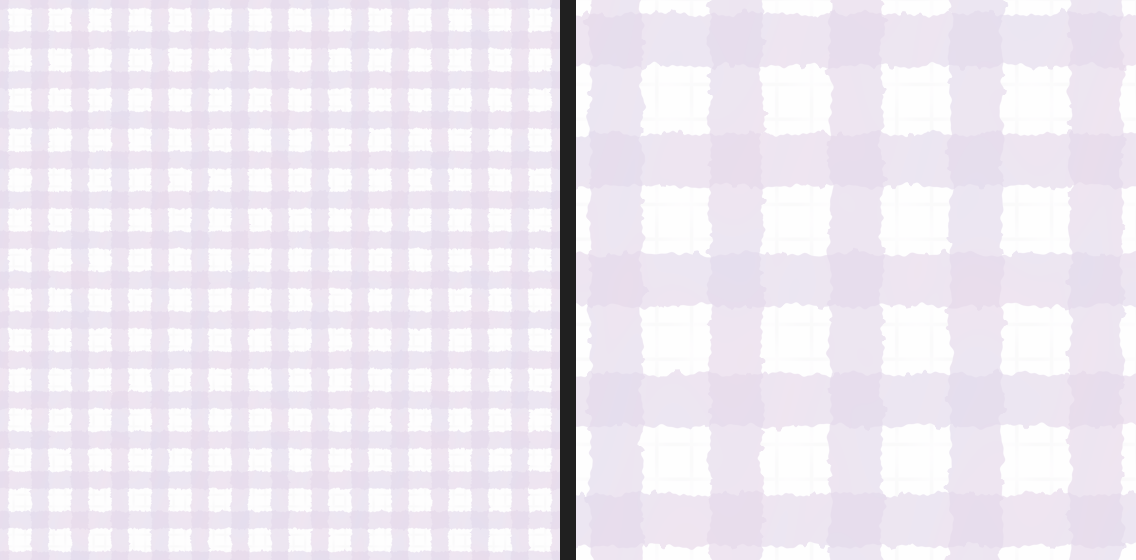
Left, the full canvas; right, a detail of the centre.
Write a WebGL 2 fragment shader that draws this pattern.

```glsl
#version 300 es
precision highp float;

uniform vec2 u_resolution;
out vec4 fragColor;

const float TAU = 6.2831853;
const float REPEATS = 14.0;
const float HALF_WIDTH = 0.216;   // in cells
const vec3 PAPER = vec3(0.996, 0.995, 0.997);
const vec3 WASH = vec3(0.930, 0.900, 0.946);
const vec3 OVERLAP = vec3(0.906, 0.868, 0.929);
const vec3 PINK_SHIFT = vec3(0.007, -0.002, -0.003);

float hash(float n) {
    return fract(sin(n * 12.9898 + 4.1) * 437.585);
}

// Ragged edge offset; whole frequencies make it wrap over t = 0..1.
float raggedEdge(float t, float seed) {
    float sum = 0.0;
    float amplitude = 0.012;
    for (int i = 0; i < 5; i++) {
        float key = seed * 7.0 + float(i) * 31.0;
        float frequency = floor(mix(16.0, 28.0, hash(key)) * pow(1.7, float(i)));
        sum += amplitude * sin(TAU * (frequency * t + hash(key + 3.0)));
        amplitude *= 0.78;
    }
    // Small torn nicks
    float nick = sin(TAU * (37.0 * t + hash(seed + 9.0)))
               * sin(TAU * (58.0 * t + hash(seed + 17.0)));
    return sum + 0.026 * smoothstep(0.6, 0.9, nick);
}

// Coverage of one family of painted stripes, centred on whole cells.
float stripes(float across, float along, float seed, float blur) {
    float cell = across * REPEATS;
    float nearest = floor(cell + 0.5);
    float offset = cell - nearest;
    float id = mod(nearest, REPEATS) * 2.0 + step(0.0, offset);
    float edge = HALF_WIDTH + raggedEdge(along, id + seed);
    return smoothstep(-blur, blur, edge - abs(offset));
}

// Faint, broken guide lines at two places in each cell.
float hairlines(float across, float along, float blur) {
    float cell = fract(across * REPEATS);
    float distanceToLine = min(abs(cell - 0.34), abs(cell - 0.63));
    float line = 1.0 - smoothstep(0.008, 0.008 + 2.0 * blur, distanceToLine);
    float fade = 0.65 + 0.35 * sin(TAU * (23.0 * along + 3.0 * across));
    return line * fade;
}

// Soft wrapping mottling, about -1..1.
float mottle(vec2 p) {
    float broad = sin(TAU * (5.0 * p.x + 3.0 * p.y) + 2.0 * sin(TAU * 4.0 * p.y));
    float fine = sin(TAU * (13.0 * p.x - 9.0 * p.y) + 2.0 * sin(TAU * 11.0 * p.x));
    return 0.55 * broad + 0.45 * fine;
}

void main() {
    vec2 uv = gl_FragCoord.xy / u_resolution;
    float blur = 0.8 * REPEATS / min(u_resolution.x, u_resolution.y);

    float vertical = stripes(uv.x, uv.y, 0.0, blur);
    float horizontal = stripes(uv.y, uv.x, 50.0, blur);
    float painted = max(vertical, horizontal);

    // Paper with guide lines
    float guides = max(hairlines(uv.x, uv.y, blur), hairlines(uv.y, uv.x, blur));
    vec3 color = PAPER - 0.016 * guides;

    // Translucent washes and their crossings
    color = mix(color, WASH, painted);
    color = mix(color, OVERLAP, vertical * horizontal);
    color += painted * mottle(uv) * PINK_SHIFT;

    fragColor = vec4(color, 1.0);
}
```
